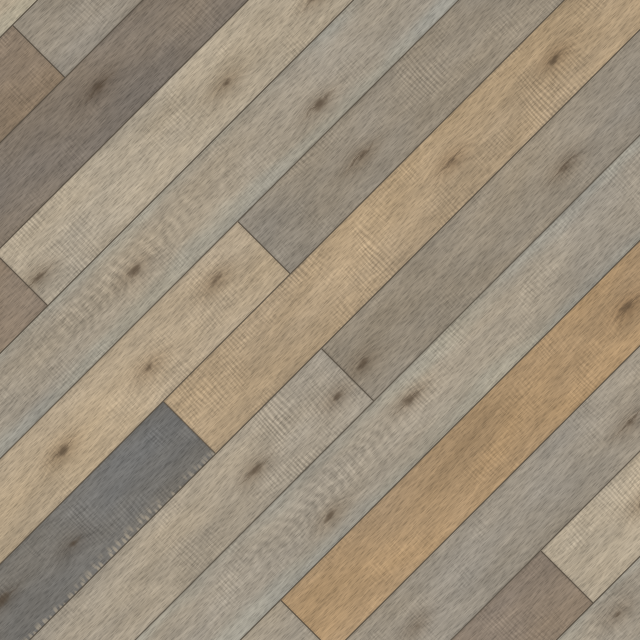
Reproduce this texture procedurally as a three.js fragment shader.

```glsl
varying vec2 vUv;

const vec3 ash = vec3(0.645, 0.605, 0.542);
const vec3 dusk = vec3(0.59, 0.55, 0.49);
const vec3 cream = vec3(0.70, 0.65, 0.57);
const vec3 gold = vec3(0.69, 0.605, 0.49);
const vec3 brown = vec3(0.545, 0.485, 0.42);
const vec3 slate = vec3(0.47, 0.455, 0.43);

vec2 hash2(vec2 p) {
  return fract(sin(vec2(dot(p, vec2(127.1, 311.7)), dot(p, vec2(269.5, 183.3)))) * 4375.85);
}

// Layered sines, each bent by the other axis
float waves(vec2 p) {
  float sum = 0.0, amp = 0.5;
  for (int i = 0; i < 4; i++) {
    sum += amp * sin(p.x + 1.5 * sin(p.y * 0.8)) * cos(p.y + 1.5 * sin(p.x * 0.7));
    p = mat2(1.5, 1.2, -1.2, 1.5) * p + 4.1;
    amp *= 0.6;
  }
  return sum;
}

// Cellular noise: distance to the nearest point
float cellular(vec2 p) {
  vec2 cell = floor(p);
  float nearest = 2.0;
  for (int y = -1; y <= 1; y++)
    for (int x = -1; x <= 1; x++) {
      vec2 c = cell + vec2(x, y);
      nearest = min(nearest, distance(p, c + hash2(c)));
    }
  return nearest;
}

// Butt joint and the board tones on either side of it
void rowLayout(float row, out float joint, out vec3 left, out vec3 right) {
  joint = 9.0;
  left = ash;
  right = dusk;
  if (row < 0.0) left = cream;
  else if (row < 1.0) { joint = -0.014; left = brown; }
  else if (row < 2.0) left = mix(brown, slate, 0.3);
  else if (row < 3.0) { joint = -0.285; left = brown; right = cream; }
  else if (row < 4.0) left = ash;
  else if (row < 5.0) { joint = 0.018; left = mix(cream, gold, 0.5); }
  else if (row < 6.0) { joint = -0.263; left = slate; right = gold; }
  else if (row < 7.0) joint = -0.03;
  else if (row < 8.0) left = ash;
  else if (row < 9.0) { joint = -0.353; right = gold * vec3(0.97, 0.93, 0.88); }
  else if (row < 10.0) left = mix(ash, dusk, 0.5);
  else if (row < 11.0) { joint = -0.011; left = brown; right = cream; }
}

void main() {
  // Diagonal board coordinates
  float along = (vUv.x + vUv.y - 1.0) * 0.7071;
  float across = (vUv.x - vUv.y + 1.0) * 0.7071;
  float lane = across / 0.1164 - 0.356;
  float row = floor(lane), v = lane - row;
  float joint;
  vec3 left, right;
  rowLayout(row, joint, left, right);
  float side = step(joint, along);
  vec3 color = mix(left, right, side);
  vec2 seed = hash2(vec2(row * 2.0 + side, 3.0));
  vec2 p = vec2(along + seed.x * 7.0, across + seed.y);

  // Scattered knots, at most one per stretch of board
  vec2 knotCell = vec2(floor(p.x * 5.0), row * 2.0 + side);
  vec2 chance = hash2(knotCell + 5.3);
  vec2 toKnot = (vec2(fract(p.x * 5.0), v) - 0.3 - 0.4 * hash2(knotCell)) * vec2(0.2, 0.1164);
  float present = step(0.5, chance.x);
  float ripple = waves(p * vec2(65.0, 120.0));
  float knotDist = length(toKnot * vec2(0.6, 1.3)) + 0.006 * ripple;
  float bend = present * exp(-dot(toKnot * vec2(28.0, 60.0), toKnot * vec2(28.0, 60.0)));
  float core = present * (1.0 - smoothstep(0.0, 0.007 + 0.006 * chance.y, knotDist));
  float crack = present * exp(-pow((toKnot.y + 0.005 * ripple) * 700.0, 2.0))
    * exp(-pow(toKnot.x * 34.0, 2.0)) * step(0.5, chance.y);

  // Broad stains, grain and pores
  float cloud = waves(p * vec2(7.0, 24.0));
  float grain = waves(vec2(p.x * 18.0, p.y * 150.0 + 4.0 * bend));
  float fiber = waves(vec2(p.x * 75.0, p.y * 450.0 + 6.0 * bend));
  float pores = 1.0 - smoothstep(0.08, 0.42, cellular(p * vec2(55.0, 260.0)));
  color += vec3(0.022, 0.008, -0.012) * waves(p * vec2(5.0, 15.0) + 8.0);
  color *= 1.0 + 0.075 * cloud + 0.055 * grain + 0.09 * fiber - 0.08 * pores;

  // Arched growth rings and a cool rim on every fourth row
  float arched = 1.0 - step(0.5, abs(mod(row, 4.0) - 3.0));
  float arch = sin(along * 330.0 + 55.0 * (v - 0.4) * (v - 0.4) + 3.0 * cloud + 2.0 * grain);
  float heart = exp(-pow((v - 0.4) * 4.2, 2.0)) * exp(-pow((along + 0.18) * 4.5, 2.0));
  color *= 1.0 + 0.05 * arched * heart * arch;
  float rim = smoothstep(0.2, 0.5, abs(v - 0.45) + 0.2 * cloud);
  color = mix(color, color * vec3(0.97, 1.0, 1.02), arched * rim);

  // Saw marks across the board, in patches
  float drift = waves(p * vec2(30.0, 9.0));
  float saw = sin(p.x * 920.0 + 7.0 * drift + 2.0 * v) * (0.6 + drift);
  float patches = smoothstep(-0.2, 0.6, waves(p * vec2(16.0, 28.0) + 2.0));
  color *= 1.0 + 0.06 * saw * patches * (0.4 + seed.y);

  // Knots with a stained halo
  color *= 1.0 - vec3(0.12, 0.145, 0.17) * bend;
  color = mix(color, vec3(0.30, 0.25, 0.20), max(0.6 * core, 0.5 * crack));

  // Chipped pale edge on the dark boards
  float dark = 1.0 - smoothstep(0.48, 0.53, mix(left, right, side).r);
  float chips = 1.0 - smoothstep(0.15, 0.5, cellular(p * vec2(130.0, 45.0)));
  color = mix(color, cream, 0.65 * dark * chips * smoothstep(0.82, 0.97, v + 0.08 * cloud));

  // Bevelled seams
  float edge = min((0.5 - abs(v - 0.5)) * 0.1164, abs(along - joint));
  color *= 1.0 - 0.07 * (1.0 - smoothstep(0.0, 0.005, edge));
  color = mix(color, vec3(0.31, 0.28, 0.24), 0.7 * (1.0 - smoothstep(0.0003, 0.0017, edge)));
  gl_FragColor = vec4(clamp(color, 0.0, 1.0), 1.0);
}
```
